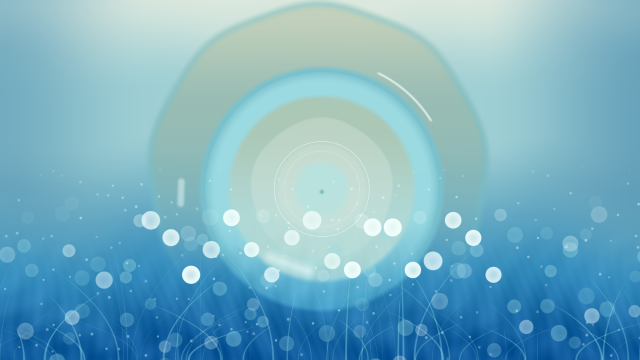
A Shadertoy shader for this background:

```glsl
// Pale glass lens rings above a misty blue meadow with dew bokeh and fine grass.

const vec3 DEEP_BLUE = vec3(0.05, 0.35, 0.61);
const vec3 BLUE = vec3(0.20, 0.55, 0.74);
const vec3 TEAL = vec3(0.42, 0.68, 0.77);
const vec3 MIST = vec3(0.62, 0.81, 0.83);
const vec3 PALE = vec3(0.86, 0.91, 0.87);
const vec3 OLIVE = vec3(0.65, 0.76, 0.69);
const vec3 CYAN = vec3(0.61, 0.86, 0.89);
const vec3 DEW = vec3(0.95, 1.0, 0.99);

vec2 hash2(vec2 p) {
    vec3 q = fract(vec3(p.xyx) * vec3(0.1031, 0.1030, 0.0973));
    q += dot(q, q.yzx + 33.33);
    return fract((q.xx + q.yz) * q.zy);
}

// Filled inside, with a soft edge around distance zero.
float fill(float d, float soft) {
    return 1.0 - smoothstep(-soft, soft, d);
}

float stroke(float d, float width, float soft) {
    return fill(abs(d) - width, soft);
}

float segment(vec2 p, vec2 a, vec2 b) {
    vec2 ab = b - a;
    return length(p - a - ab * clamp(dot(p - a, ab) / dot(ab, ab), 0.0, 1.0));
}

vec3 meadowSky(vec2 p) {
    float side = abs(p.x);
    float y = p.y + 0.015 * sin(p.x * 7.0 + 1.0) + 0.010 * sin(p.x * 17.0);
    vec3 c = mix(DEEP_BLUE, BLUE, smoothstep(0.0, 0.27, y));
    c = mix(c, TEAL, smoothstep(0.20, 0.46, y));
    c = mix(c, MIST, smoothstep(0.38, 0.62, y));
    c = mix(c, PALE, smoothstep(0.72, 1.02, y) * (1.0 - 0.55 * smoothstep(0.4, 0.95, side)));
    float shade = smoothstep(0.45, 0.92, side) * smoothstep(0.25, 0.5, y);
    shade *= 1.0 - 0.25 * smoothstep(0.85, 1.0, y);
    return mix(c, vec3(0.33, 0.58, 0.70), shade * (p.x > 0.0 ? 0.75 : 0.60));
}

vec3 lens(vec3 c, vec2 p) {
    // Softly faceted outer body with a cyan rim
    vec2 q = p - vec2(-0.005, 0.520);
    float body = length(q) - 0.470 - 0.005 * cos(9.0 * atan(q.x, q.y));
    vec3 bodyColor = mix(vec3(0.47, 0.70, 0.74), vec3(0.59, 0.73, 0.69), smoothstep(0.35, 0.70, p.y));
    bodyColor = mix(bodyColor, vec3(0.76, 0.81, 0.72), smoothstep(0.68, 1.0, p.y));
    float bodyFade = smoothstep(0.20, 0.50, p.y);
    c = mix(c, bodyColor, 0.90 * bodyFade * fill(body, 0.014));
    c = mix(c, vec3(0.43, 0.76, 0.82), 0.65 * bodyFade * stroke(body + 0.006, 0.003, 0.018));

    // Wide cyan ring and the glass inside it
    vec2 g = p - vec2(0.005, 0.475);
    float r = length(g);
    float ringFade = smoothstep(0.06, 0.42, p.y);
    vec3 ring = mix(CYAN, vec3(0.47, 0.76, 0.81), smoothstep(0.295, 0.335, r));
    c = mix(c, mix(vec3(0.30, 0.68, 0.83), ring, ringFade), (0.55 + 0.40 * ringFade) * fill(r - 0.338, 0.009));
    c = mix(c, TEAL, 0.40 * ringFade * stroke(r - 0.327, 0.001, 0.005));
    vec3 glass = mix(vec3(0.69, 0.85, 0.84), vec3(0.67, 0.78, 0.71), smoothstep(0.36, 0.68, p.y));
    c = mix(c, glass, smoothstep(0.08, 0.32, p.y) * fill(r - 0.257, 0.010));

    // Nested reflections and the centre dot
    float ripple = 0.003 * sin(5.0 * atan(g.y, g.x));
    float glassFade = smoothstep(0.22, 0.45, p.y);
    c = mix(c, PALE, 0.34 * glassFade * fill(r - 0.196 - ripple, 0.004));
    c = mix(c, PALE, 0.30 * fill(r - 0.124, 0.008));
    c = mix(c, DEW, 0.50 * stroke(r - 0.132, 0.001, 0.002));
    c = mix(c, DEW, 0.22 * stroke(r - 0.105, 0.001, 0.002));
    c = mix(c, vec3(0.71, 0.89, 0.88), 0.80 * fill(r - 0.074, 0.012));
    c = mix(c, vec3(0.38, 0.68, 0.73), 0.8 * fill(length(g + vec2(0.0, 0.008)) - 0.005, 0.005));

    // Bright glints: an arc on the upper right, a bar on the left, a low flare
    float angle = atan(g.y, g.x);
    float arc = smoothstep(0.54, 0.57, angle) * (1.0 - smoothstep(1.10, 1.14, angle));
    c = mix(c, DEW, 0.70 * arc * stroke(r - 0.358, 0.003, 0.003));
    float bar = segment(p, vec2(-0.387, 0.435), vec2(-0.385, 0.495));
    c = mix(c, DEW, 0.45 * fill(bar - 0.009, 0.006));
    float flare = segment(p, vec2(-0.14, 0.285), vec2(-0.03, 0.245));
    return mix(c, DEW, 0.60 * fill(flare - 0.010, 0.022));
}

// Curved blades that thin out toward their tips
float grass(vec2 p, float soft) {
    float light = 0.0;
    for (int i = 0; i < 80; i++) {
        vec2 h = hash2(vec2(float(i), 7.0));
        vec2 k = hash2(vec2(float(i), 19.0));
        float height = 0.10 + 0.32 * k.x * k.x;
        float lean = (k.y - 0.5) * 0.5;
        float t = clamp(p.y / height, 0.0, 1.0);
        float d = p.x - (h.x - 0.5) * 1.9 - lean * t * t;
        d /= sqrt(1.0 + pow(2.0 * lean * t / height, 2.0));
        float blade = stroke(d, 0.003 * h.y * (1.0 - t), soft);
        light += blade * (1.0 - smoothstep(0.7, 1.0, t)) * (0.15 + 0.3 * h.y);
    }
    return min(light, 0.6);
}

float dewDrop(float r, float size) {
    return fill(r - size, 0.002) * (0.8 + 0.2 * smoothstep(0.0, size, r));
}

// Jittered cells of round dew lights below the given top
float dewLayer(vec2 p, float cell, float radius, float top, float keep, float seed) {
    vec2 home = floor(p / cell);
    float light = 0.0;
    for (int j = -1; j <= 1; j++)
    for (int i = -1; i <= 1; i++) {
        vec2 id = home + vec2(i, j);
        vec2 h = hash2(id + seed);
        vec2 k = hash2(id + seed + 61.0);
        vec2 center = (id + 0.5 + 0.9 * (h - 0.5)) * cell;
        float lit = step(k.x, keep) * (1.0 - smoothstep(top - 0.1, top, center.y));
        float disc = dewDrop(length(p - center), radius * (0.75 + 0.35 * k.y));
        light = max(light, lit * (0.45 + 0.55 * fract(h.x * 7.0 + k.y)) * disc);
    }
    return light;
}

// Bright lights strung along a wave across the lower lens
float dewString(vec2 p) {
    float light = 0.0;
    for (int i = 0; i < 18; i++) {
        float n = float(i);
        vec2 h = hash2(vec2(n, 5.0));
        vec2 center = vec2(-0.47 + 0.056 * n, 0.315 + 0.08 * cos(1.676 * (n - 4.0)));
        float core = dewDrop(length(p - center), 0.021 + 0.005 * h.y);
        light = max(light, core * (0.70 + 0.30 * h.x));
    }
    return light;
}

void mainImage(out vec4 fragColor, in vec2 fragCoord) {
    vec2 p = vec2(fragCoord.x - 0.5 * iResolution.x, fragCoord.y) / iResolution.y;
    vec3 c = lens(meadowSky(p), p);
    float low = 1.0 - smoothstep(0.05, 0.42, p.y);
    float streaks = sin(p.x * 43.0 + 4.0 * sin(p.y * 9.0)) * sin(p.x * 27.0 - p.y * 15.0);
    streaks += 0.5 * sin(p.x * 131.0 + 5.0 * sin(p.y * 13.0 + p.x * 6.0)) * sin(p.x * 71.0 + p.y * 38.0);
    c += 0.045 * low * streaks;
    c = mix(c, vec3(0.55, 0.85, 0.90), grass(p, 0.5 / iResolution.y + 0.0008));
    c = mix(c, CYAN, 0.40 * dewLayer(p, 0.085, 0.021, 0.44, 0.45, 11.0));
    c = mix(c, DEW, 0.55 * dewLayer(p, 0.047, 0.0035, 0.56, 0.38, 37.0));
    float middle = 0.30 + 0.25 * smoothstep(0.40, 0.55, abs(p.x));
    c = mix(c, DEW, middle * dewLayer(p, 0.105, 0.022, 0.46, 0.45, 83.0));
    c = mix(c, DEW, dewString(p));
    fragColor = vec4(clamp(c, 0.0, 1.0), 1.0);
}
```
